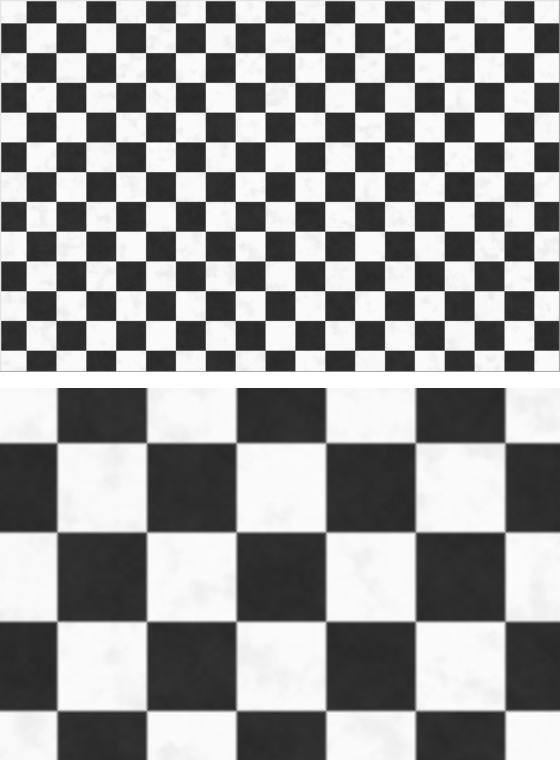
Top, the full canvas; bottom, a detail of the centre.
Reproduce this pattern procedurally as a Shadertoy shader.

```glsl
#define TILES vec2(18.75, 12.5)   // tiles across and down
#define OFFSET vec2(0.891, 0.715) // first grid crossing, in tiles
#define LIGHT 0.978
#define DARK 0.178
#define SEAM 0.028                // half width of the soft seam, in tiles
#define MOTTLE 0.04               // strength of the blotches
#define GRAIN 0.014               // strength of the fine grain
#define TILE_SHIFT 0.008          // tone change between tiles
#define MARGIN 0.045              // pale rim at left and top, in tiles
#define SHADOW 0.04               // grey rim at right and bottom, in tiles

float hash(vec2 p) {
    return fract(sin(dot(p, vec2(127.1, 311.7))) * 43758.5453);
}

float valueNoise(vec2 p) {
    vec2 i = floor(p), f = fract(p);
    f = f * f * (3.0 - 2.0 * f);
    return mix(mix(hash(i), hash(i + vec2(1, 0)), f.x),
               mix(hash(i + vec2(0, 1)), hash(i + vec2(1, 1)), f.x), f.y);
}

float fbm(vec2 p) {
    float sum = 0.0, amplitude = 0.5;
    for (int octave = 0; octave < 4; octave++) {
        sum += amplitude * valueNoise(p);
        p = mat2(1.6, 1.2, -1.2, 1.6) * p + 7.3;
        amplitude *= 0.5;
    }
    return sum / 0.9375;
}

// Distance to the nearest grid line: positive in light tiles, negative in dark
float checkerDistance(vec2 p) {
    vec2 edge = 0.5 - abs(fract(p) - 0.5);
    vec2 tile = floor(p);
    float parity = mod(tile.x + tile.y, 2.0);
    return min(edge.x, edge.y) * (1.0 - 2.0 * parity);
}

void mainImage(out vec4 fragColor, in vec2 fragCoord) {
    vec2 grid = fragCoord / iResolution.xy * TILES;
    vec2 p = grid - OFFSET;
    vec2 tile = floor(p);
    float pixel = TILES.y / iResolution.y;

    // Worn surface, different on every tile
    float tileSeed = hash(tile + 40.0);
    float blotch = fbm(p * 3.5 + tileSeed * 31.0);
    float grain = valueNoise(p * 14.0) - 0.5;
    float shift = (tileSeed - 0.5) * TILE_SHIFT;
    float light = LIGHT - MOTTLE * smoothstep(0.45, 0.85, blotch) + 0.5 * GRAIN * grain + shift;
    float dark = DARK + MOTTLE * (blotch - 0.5) + GRAIN * grain + shift;

    // Checkerboard with soft grey seams
    float soft = max(SEAM, 0.7 * pixel);
    float tone = mix(dark, light, smoothstep(-soft, soft, checkerDistance(p)));

    // Pale rim at left and top, grey rim at right and bottom
    vec2 farEdge = TILES - grid;
    float blur = 0.5 * pixel;
    float paleRim = 1.0 - smoothstep(MARGIN - blur, MARGIN + blur, min(grid.x, farEdge.y));
    float greyRim = 1.0 - smoothstep(SHADOW - blur, SHADOW + blur, min(farEdge.x, grid.y));
    tone = mix(tone, 0.9, paleRim);
    tone = mix(tone, 0.6, 0.8 * greyRim);

    fragColor = vec4(vec3(clamp(tone, 0.0, 1.0)), 1.0);
}
```
